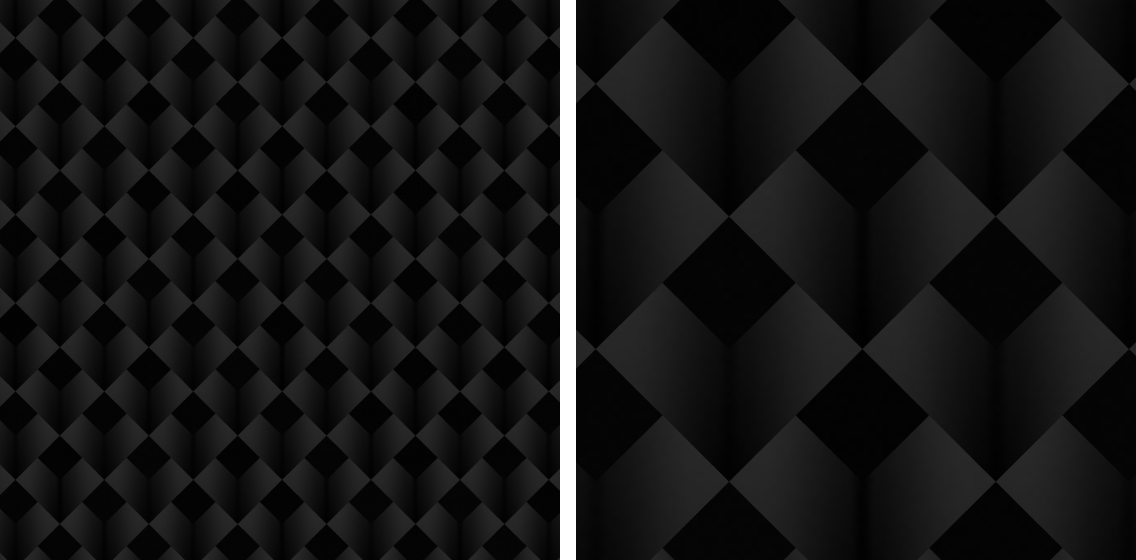
Left, the full canvas; right, a detail of the centre.
This pattern is drawn by a WebGL 1 fragment shader. Its source:

```glsl
precision highp float;
// Dark woven relief: black diamonds between pairs of folded charcoal faces.
// A lattice turned by 45 degrees gives the tiles; each is mirrored about its
// vertical seam and shaded by distance from the seam and by height.

uniform vec2 u_resolution;

float hash(vec2 p) {
  return fract(sin(dot(p, vec2(127.1, 311.7))) * 43758.5453);
}

float relief(vec2 uv) {
  // Repeats across and down, measured from a point where bright corners meet
  vec2 p = (uv - vec2(0.107, 0.8535)) * vec2(6.30, 6.335);
  vec2 lattice = vec2(p.x + p.y, p.y - p.x);
  vec2 tile = floor(lattice);
  vec2 cell = fract(lattice);

  // Mirror the left and right faces onto each other
  float low = min(cell.x, cell.y);
  float high = max(cell.x, cell.y);
  float fromSeam = 0.5 * (high - low);
  float height = 0.5 * (low + high - 1.0);

  // Black diamond, with a slight change of depth from tile to tile
  if (low > 0.5) return 0.010 + 0.008 * hash(tile + 3.7);

  // Charcoal faces, fading downwards and into the seam
  float face = 0.05 + 0.10 * smoothstep(0.0, 0.4, fromSeam) + 0.08 * height;
  float seamLevel = mix(0.25, 0.65, hash(tile));
  return face * mix(seamLevel, 1.0, smoothstep(0.0, 0.05, fromSeam));
}

void main() {
  // Average a 4 by 4 grid of samples for smooth edges
  float shade = 0.0;
  for (int j = 0; j < 4; j++) {
    for (int i = 0; i < 4; i++) {
      vec2 offset = (vec2(float(i), float(j)) - 1.5) * 0.3;
      shade += relief((gl_FragCoord.xy + offset) / u_resolution) / 16.0;
    }
  }

  // Faint grain
  vec2 uv = gl_FragCoord.xy / u_resolution;
  shade += 0.005 * (hash(floor(uv * 256.0)) - 0.5);

  gl_FragColor = vec4(vec3(shade), 1.0);
}
```
